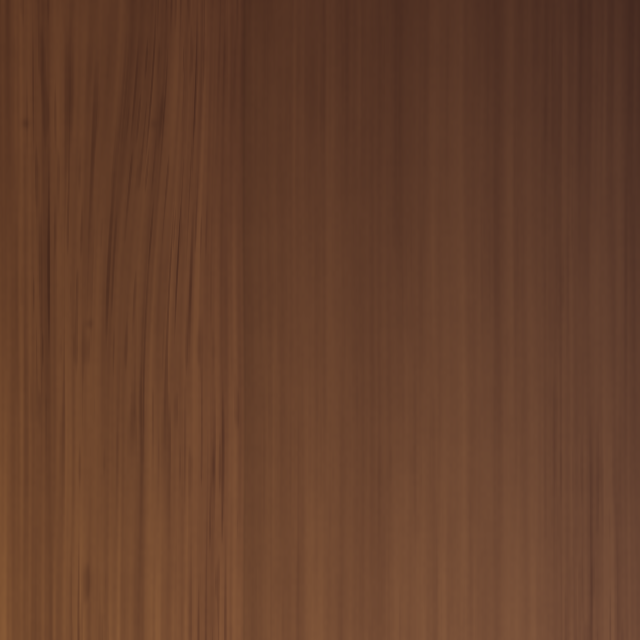
Give the GLSL for this texture, as a Shadertoy shader.

```glsl
#define SEAM_X 0.38
#define LEAN 0.04
#define BROAD_GRAIN 0.10
#define MEDIUM_GRAIN 0.11
#define FINE_GRAIN 0.13
#define PORE_DEPTH 0.17
#define FLECK_DEPTH 0.14
#define LIGHT_LOW_LEFT vec3(0.490, 0.318, 0.195)
#define LIGHT_LOW_RIGHT vec3(0.450, 0.303, 0.222)
#define SHADE_TOP_LEFT vec3(0.372, 0.226, 0.146)
#define SHADE_TOP_RIGHT vec3(0.282, 0.173, 0.132)

// Integer hash of a lattice cell, 0 to 1
float hash(vec2 cell) {
    uvec2 q = uvec2(ivec2(cell)) * uvec2(1597334673u, 3812015801u);
    uint n = (q.x ^ q.y) * 1597334673u;
    n = (n ^ (n >> 15)) * 2246822519u;
    n ^= n >> 13;
    return float(n >> 8) / 16777216.0;
}

float valueNoise(vec2 p) {
    vec2 cell = floor(p);
    vec2 f = p - cell;
    f = f * f * (3.0 - 2.0 * f);
    float low = mix(hash(cell), hash(cell + vec2(1, 0)), f.x);
    float high = mix(hash(cell + vec2(0, 1)), hash(cell + vec2(1, 1)), f.x);
    return mix(low, high, f.y);
}

// Long vertical fibres, centred on zero
float streaks(vec2 p, float across, float along, float seed) {
    return valueNoise(p * vec2(across, along) + seed * vec2(37.0, 19.0)) - 0.5;
}

// Narrow dark pores, only where the noise peaks
float pores(vec2 p, float across, float along, float seed) {
    return smoothstep(0.15, 0.45, streaks(p, across, along, seed));
}

// Fibres of the left plank lean to the right in its upper half
vec2 bendGrain(vec2 uv) {
    float leanZone = smoothstep(0.06, 0.24, uv.x) * (1.0 - smoothstep(0.24, SEAM_X, uv.x));
    float bend = LEAN * leanZone * smoothstep(0.35, 1.05, uv.y);
    float sway = 0.005 * (valueNoise(uv * vec2(4.0, 3.0) + 71.0) - 0.5);
    return vec2(uv.x - bend + sway, uv.y);
}

// Sparse small dark flecks on the left plank
float flecks(vec2 uv) {
    float amount = 0.0;
    for (int i = 0; i < 3; i++) {
        float k = float(i);
        vec2 center = vec2(0.04 + 0.1 * k, 0.45 + 0.4 * hash(vec2(k, 83.0)));
        vec2 d = (uv - center) / vec2(0.006, 0.008);
        amount += exp(-dot(d, d)) * (1.0 - 0.25 * k);
    }
    return amount;
}

void mainImage(out vec4 fragColor, in vec2 fragCoord) {
    vec2 uv = fragCoord / iResolution.xy;
    vec2 grain = bendGrain(uv);

    // Uneven room light across the panel
    vec3 low = mix(LIGHT_LOW_LEFT, LIGHT_LOW_RIGHT, uv.x);
    vec3 top = mix(SHADE_TOP_LEFT, SHADE_TOP_RIGHT, uv.x);
    vec3 color = mix(low, top, uv.y);

    // Two planks: the left brightens towards the seam, the right starts darker
    float leftPlank = 1.0 - smoothstep(SEAM_X - 0.004, SEAM_X + 0.006, grain.x);
    float leftTone = 0.96 + 0.07 * smoothstep(0.20, 0.34, uv.x);
    float rightTone = 0.96 + 0.03 * smoothstep(SEAM_X, 0.47, uv.x);
    float tone = mix(rightTone, leftTone, leftPlank);
    float edge = (grain.x - SEAM_X - 0.002) / 0.002;
    tone -= 0.06 * exp(-edge * edge);

    // Grain is crisp on the left, soft on the right and firmer at the far edge
    float farEdge = smoothstep(0.82, 0.93, uv.x);
    float crispness = max(leftPlank, 0.42 + 0.30 * farEdge);
    float grainTone = BROAD_GRAIN * streaks(grain, 21.0, 0.8, 1.0);
    grainTone += MEDIUM_GRAIN * streaks(grain, 68.0, 1.5, 2.0) * mix(0.6, 1.0, crispness);
    grainTone += FINE_GRAIN * streaks(grain, 150.0, 2.2, 3.0) * crispness;
    grainTone += 0.7 * FINE_GRAIN * streaks(grain, 235.0, 3.5, 6.0) * crispness;

    // Thin pores gather in bands
    float band = smoothstep(0.30, 0.60, valueNoise(grain * vec2(14.0, 1.6) + 53.0));
    float poreMask = pores(grain, 170.0, 3.5, 4.0) + 0.6 * pores(grain, 210.0, 11.0, 5.0);
    grainTone -= PORE_DEPTH * poreMask * band * crispness * crispness;

    // Faint cloudy mottling and fine roughness
    grainTone += 0.020 * (valueNoise(uv * vec2(30.0, 24.0) + 11.0) - 0.5);
    grainTone += 0.022 * (valueNoise(uv * vec2(190.0, 110.0) + 29.0) - 0.5);
    grainTone -= FLECK_DEPTH * flecks(uv);

    color *= tone + grainTone + 0.02;

    // Dark fibres turn redder, pale ones yellower
    color.g *= 1.0 + 0.20 * grainTone;
    fragColor = vec4(clamp(color, 0.0, 1.0), 1.0);
}
```
